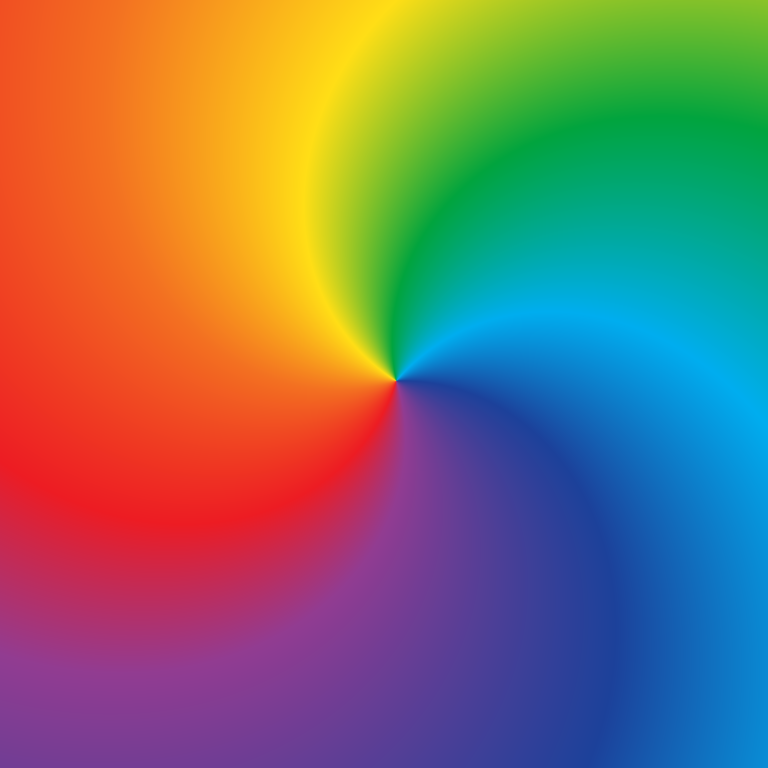
Give the GLSL for this background, as a WebGL 2 fragment shader.

```glsl
#version 300 es
precision highp float;
// A spiral colour wheel: a conic gradient around a hub near the middle,
// twisted clockwise in proportion to the distance from the hub.
// The twisted angle is looked up in a ring of unevenly spaced colour stops.

#define HUB vec2(0.516, 0.504)  // centre of the wheel, canvas units
#define TWIST 117.0             // degrees of turn per canvas unit
#define START 2.0               // angle of the first stop, degrees
#define SAMPLES 3               // antialiasing samples per axis

uniform vec2 u_resolution;
out vec4 fragColor;

const int STOPS = 8;
const vec3 BLUE   = vec3(0.110, 0.255, 0.605);
const vec3 CYAN   = vec3(0.000, 0.680, 0.937);
const vec3 GREEN  = vec3(0.004, 0.642, 0.243);
const vec3 YELLOW = vec3(1.000, 0.870, 0.085);
const vec3 ORANGE = vec3(0.953, 0.440, 0.130);
const vec3 RED    = vec3(0.929, 0.110, 0.137);
const vec3 PURPLE = vec3(0.570, 0.235, 0.570);

const vec3 stopColor[STOPS] = vec3[](
    BLUE, CYAN, GREEN, YELLOW, ORANGE, RED, PURPLE, BLUE);
const float stopAngle[STOPS] = float[](
    0.0, 48.0, 100.0, 146.0, 196.0, 251.0, 286.0, 360.0);

// Colour of the ring at an angle of 0 to 360 degrees
vec3 ringColor(float angle) {
    vec3 color = stopColor[0];
    for (int i = 1; i < STOPS; i++) {
        float t = (angle - stopAngle[i - 1]) / (stopAngle[i] - stopAngle[i - 1]);
        color = mix(color, stopColor[i], clamp(t, 0.0, 1.0));
    }
    return color;
}

// Angle around the hub, wound up by the distance
vec3 spiral(vec2 p) {
    vec2 d = p - HUB;
    float radius = max(length(d), 1e-5);
    float angle = degrees(atan(d.y, d.x + 1e-6)) + TWIST * radius;
    return ringColor(mod(angle - START, 360.0));
}

void main() {
    float side = min(u_resolution.x, u_resolution.y);
    vec3 sum = vec3(0.0);

    // Average a small grid of samples to smooth the hub
    for (int y = 0; y < SAMPLES; y++) {
        for (int x = 0; x < SAMPLES; x++) {
            vec2 offset = (vec2(x, y) + 0.5) / float(SAMPLES) - 0.5;
            vec2 p = (gl_FragCoord.xy + offset - 0.5 * u_resolution) / side + 0.5;
            sum += spiral(p);
        }
    }
    fragColor = vec4(sum / float(SAMPLES * SAMPLES), 1.0);
}
```
